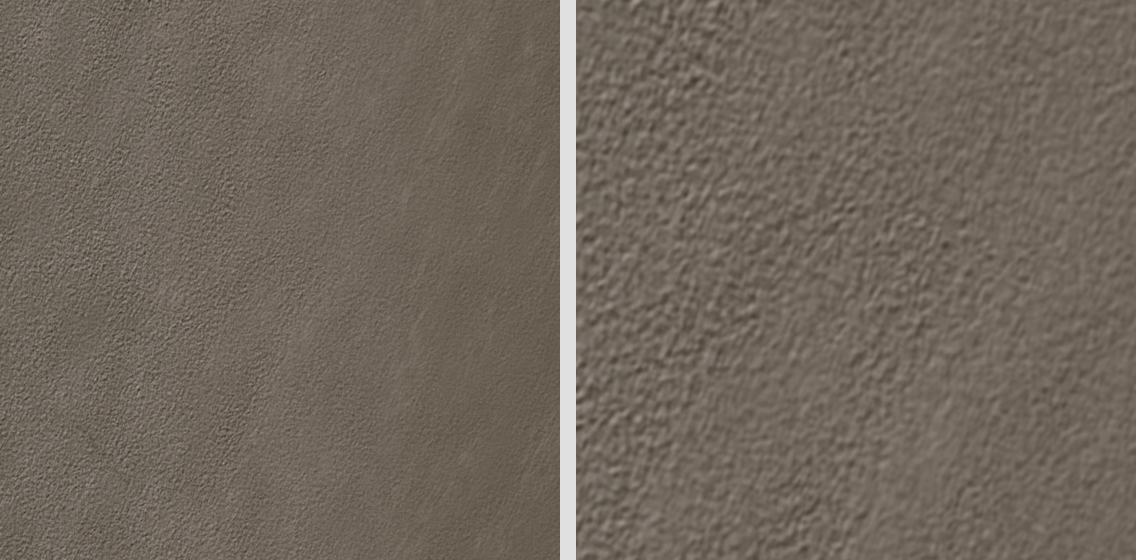
Left: the whole. Right: its middle third, enlarged.
A Shadertoy shader for this texture:

```glsl
// Worn taupe leather: fine pebbled grain, coarse at the left and rubbed
// smooth at the right, with thin slanted brush streaks and faint clouds.
// Grain is the slope of warped gradient noise under a slanting light.

const vec3  BASE_COLOR    = vec3(0.432, 0.393, 0.352);
const vec3  TONE_TINT     = vec3(1.0, 1.0, 1.06);
const vec3  WARM_TINT     = vec3(0.006, 0.001, -0.007);
const float GRAIN_FREQ    = 142.0;   // grains across the canvas
const float GRAIN_ROUGH   = 0.245;   // relief contrast on the coarse side
const float GRAIN_SMOOTH  = 0.085;   // relief contrast on the worn side
const float SPECKLE_FREQ  = 185.0;
const float SPECKLE_SHARE = 0.42;    // flat speckle relative to relief
const float STREAK_AMOUNT = 0.062;
const float CLOUD_AMOUNT  = 0.028;
const float EDGE_DARKNESS = 0.030;
const float CREASE_DEPTH  = 0.050;
const vec2  LIGHT_STEP    = vec2(-0.0011, 0.0021);
const vec2  STREAK_DIR    = vec2(0.423, 0.906);  // unit vector, up and right

// Integer hash giving a gradient with components in -1..1
vec2 hashGradient(ivec2 cell) {
    uvec2 q = uvec2(cell + 32768) * uvec2(1597u, 3812u);
    uint n = (q.x ^ (q.y * 747u)) * 26699u + q.y;
    n = (n ^ (n >> 15)) * 73244475u;
    n = (n ^ (n >> 16)) * 73244475u;
    n ^= n >> 16;
    return vec2(n & 65535u, n >> 16) / 32767.5 - 1.0;
}

float gradientNoise(vec2 p) {
    vec2 cell = floor(p), f = p - cell;
    ivec2 c = ivec2(cell);
    vec2 u = f * f * f * (f * (f * 6.0 - 15.0) + 10.0);
    float a = dot(hashGradient(c), f);
    float b = dot(hashGradient(c + ivec2(1, 0)), f - vec2(1, 0));
    float d = dot(hashGradient(c + ivec2(0, 1)), f - vec2(0, 1));
    float e = dot(hashGradient(c + ivec2(1, 1)), f - vec2(1, 1));
    return mix(mix(a, b, u.x), mix(d, e, u.x), u.y);
}

float fbm(vec2 p) {
    float sum = 0.0, weight = 1.0;
    for (int i = 0; i < 4; i++) {
        sum += weight * gradientNoise(p);
        p = mat2(0.8, 0.6, -0.6, 0.8) * p * 2.03 + 17.3;
        weight *= 0.55;
    }
    return sum;
}

// Coordinates across and along the brushing direction
vec2 brushed(vec2 p) {
    return vec2(dot(p, vec2(STREAK_DIR.y, -STREAK_DIR.x)), dot(p, STREAK_DIR));
}

// Pebbled surface, slightly drawn out along the brushing direction
float grainHeight(vec2 p) {
    vec2 q = brushed(p) * vec2(1.05, 0.85) * GRAIN_FREQ;
    return 0.75 * gradientNoise(q) + 0.5 * gradientNoise(q * 1.7 + 41.0);
}

// Distance from p to the segment a-b
float segmentDistance(vec2 p, vec2 a, vec2 b) {
    vec2 ap = p - a, ab = b - a;
    return length(ap - ab * clamp(dot(ap, ab) / dot(ab, ab), 0.0, 1.0));
}

void mainImage(out vec4 fragColor, in vec2 fragCoord) {
    vec2 uv = fragCoord / iResolution.y;
    vec2 along = brushed(uv);
    float cloud = fbm(uv * 6.0 + 3.0);
    float brushPatch = fbm(along * vec2(17.0, 4.5) + 9.0);

    // Wear grows to the right, its border torn along the brushing
    float wear = smoothstep(0.22, 0.85, uv.x + 0.16 * brushPatch + 0.06 * cloud);

    // Embossed grain with flat speckle between the pebbles
    vec2 warped = uv + 0.0022 * vec2(gradientNoise(uv * 45.0),
                                     gradientNoise(uv * 45.0 + 71.0));
    float relief = grainHeight(warped) - grainHeight(warped + LIGHT_STEP);
    relief += SPECKLE_SHARE * gradientNoise(brushed(warped) * SPECKLE_FREQ + 57.0);
    float depth = mix(GRAIN_ROUGH, GRAIN_SMOOTH, wear);
    depth *= clamp(1.0 + 0.6 * fbm(along * vec2(16.0, 8.0) + 23.0), 0.6, 1.5);
    float tone = relief * depth;

    // Slanted streaks: fine hairs gathered in broad patches
    float hairs = gradientNoise(along * vec2(120.0, 24.0))
                + 0.7 * gradientNoise(along * vec2(210.0, 55.0) + 5.0);
    float gathered = smoothstep(-0.10, 0.45, brushPatch);
    tone += STREAK_AMOUNT * hairs * (0.25 + 0.75 * gathered);
    tone += 0.026 * brushPatch;

    // Broad shading: clouds, a paler middle and a darker right edge
    tone += CLOUD_AMOUNT * cloud * mix(1.0, 0.5, wear);
    tone += 0.012 * (1.0 - smoothstep(0.0, 0.45, abs(uv.x - 0.40)));
    tone -= EDGE_DARKNESS * smoothstep(0.60, 1.05, uv.x - 0.1 * (uv.y - 0.5));

    // One faint broken crease at the lower left
    vec2 bent = uv + 0.02 * vec2(gradientNoise(uv * 22.0), gradientNoise(uv * 22.0 + 8.0));
    float crease = segmentDistance(bent, vec2(0.13, 0.25), vec2(0.26, 0.10));
    float broken = smoothstep(-0.25, 0.25, gradientNoise(uv * 38.0 + 31.0));
    tone -= CREASE_DEPTH * broken * (1.0 - smoothstep(0.0, 0.006, crease));

    vec3 color = BASE_COLOR + tone * TONE_TINT + WARM_TINT * (wear - 0.4);
    fragColor = vec4(clamp(color, 0.0, 1.0), 1.0);
}
```
